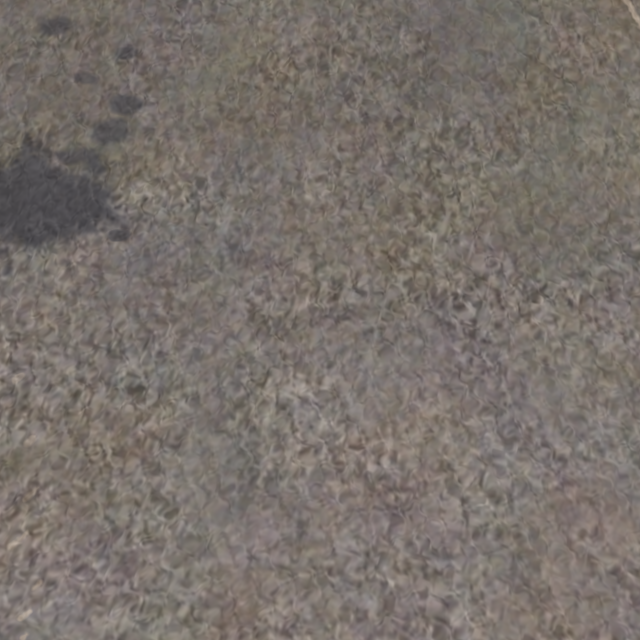
This texture is drawn by a Shadertoy shader. Its source:

```glsl
// Worn grey-brown asphalt seen at a slight tilt: two layers of warped value noise
// form the grit, broad noise varies its tint and contrast, and soft dark stains
// and pale straw flecks lie along the edges.

const vec3 FAR_COLOR   = vec3(0.452, 0.424, 0.395);
const vec3 NEAR_COLOR  = vec3(0.502, 0.467, 0.445);
const vec3 STAIN_COLOR = vec3(0.285, 0.280, 0.298);
const vec3 STRAW_COLOR = vec3(0.690, 0.630, 0.570);
const vec3 WARM_SHIFT  = vec3(0.012, 0.004, -0.016);
const vec3 GREEN_SHIFT = vec3(-0.009, 0.008, -0.004);

const float TILT = 0.42;            // how much the grit shrinks towards the top
const float COARSE_GRIT = 84.0;     // grains per canvas height
const float FINE_GRIT = 158.0;
const float GRIT_CONTRAST = 0.225;
const vec2 STAIN_CENTER = vec2(0.035, 0.695);
const vec2 STAIN_RADIUS = vec2(0.120, 0.088);
const int SPOT_COUNT = 9;
const int STRAW_COUNT = 7;

float hash(vec2 p) {
    vec3 q = fract(vec3(p.xyx) * 0.1031);
    q += dot(q, q.yzx + 33.33);
    return fract((q.x + q.y) * q.z);
}

float noise(vec2 p) {
    vec2 cell = floor(p), f = fract(p);
    f = f * f * (3.0 - 2.0 * f);
    float low = mix(hash(cell), hash(cell + vec2(1, 0)), f.x);
    float high = mix(hash(cell + vec2(0, 1)), hash(cell + vec2(1, 1)), f.x);
    return mix(low, high, f.y);
}

// Noise centred on zero with two octaves
float cloud(vec2 p) {
    return 0.65 * noise(p) + 0.35 * noise(p * 2.1 + 17.3) - 0.5;
}

// Irregular slanted grains, centred on zero
float grit(vec2 p) {
    vec2 slanted = mat2(0.92, 0.32, -0.28, 0.78) * p + 200.0;
    vec2 warp = vec2(noise(slanted * COARSE_GRIT * 0.8 + 31.0),
                     noise(slanted * COARSE_GRIT * 0.8 + 67.0)) - 0.5;
    float coarse = noise(slanted * COARSE_GRIT + 1.3 * warp) - 0.5;
    float fine = noise(slanted.yx * FINE_GRIT + 1.6 * warp) - 0.5;
    return 0.65 * coarse + 0.58 * fine;
}

// Soft ellipse with a ragged rim
float blot(vec2 p, vec2 center, vec2 radius, float ragged) {
    float d = length((p - center) / radius) - 1.0 + ragged;
    return 1.0 - smoothstep(-0.35, 0.3, d);
}

float stains(vec2 p) {
    float ragged = 1.1 * cloud(p * 20.0 + 5.0) + 0.5 * cloud(p * 75.0);
    float mask = 0.88 * blot(p, STAIN_CENTER, STAIN_RADIUS, ragged);
    for (int i = 0; i < SPOT_COUNT; i++) {
        float id = float(i);
        float x = 0.25 * hash(vec2(id, 3.0));
        float y = mix(0.61, 0.98, (id + 0.5) / float(SPOT_COUNT));
        float size = mix(0.014, 0.034, hash(vec2(id, 8.0)));
        float depth = mix(0.4, 0.75, hash(vec2(id, 12.0)));
        mask = max(mask, depth * blot(p, vec2(x, y), size * vec2(1.0, 0.55), ragged));
    }
    return mask;
}

float segment(vec2 p, vec2 a, vec2 b) {
    vec2 pa = p - a, ba = b - a;
    return length(pa - ba * clamp(dot(pa, ba) / dot(ba, ba), 0.0, 1.0));
}

// Short pale stalks low on the left, plus one in the upper right corner
float straw(vec2 p) {
    float ragged = 0.008 * cloud(p * 85.0);
    float corner = segment(p, vec2(0.975, 1.005), vec2(1.01, 0.945));
    float mask = 0.8 * (1.0 - smoothstep(0.002, 0.008, corner + ragged));
    for (int i = 0; i < STRAW_COUNT; i++) {
        float id = float(i);
        float h = hash(vec2(id, 21.0));
        float y = 0.48 * pow((id + 0.3) / float(STRAW_COUNT), 1.6);
        vec2 start = vec2(0.075 * h * (1.0 - y), y);
        vec2 along = mix(0.008, 0.035, hash(vec2(id, 34.0))) * vec2(0.75, 0.65);
        float d = segment(p, start, start + along) + ragged;
        mask = max(mask, mix(0.75, 0.4, y * 2.0) * (1.0 - smoothstep(0.001, 0.007, d)));
    }
    return mask;
}

void mainImage(out vec4 fragColor, in vec2 fragCoord) {
    vec2 uv = fragCoord / iResolution.y;
    vec2 ground = vec2((uv.x - 0.5) * (1.0 + TILT * uv.y),
                       uv.y + 0.5 * TILT * uv.y * uv.y);

    // Broad colour drift
    vec3 color = mix(NEAR_COLOR, FAR_COLOR, smoothstep(0.0, 1.0, uv.y));
    color += 0.055 * cloud(ground * 7.0 + 40.0) + 0.035 * cloud(ground * 24.0 + 90.0);
    color += WARM_SHIFT * 2.4 * (cloud(ground * 6.0 + 60.0) + cloud(ground * 48.0 + 10.0));
    color += GREEN_SHIFT * 2.0 * (cloud(ground * 9.0 + 25.0) + cloud(ground * 55.0 + 70.0));

    // Grit, stronger in some patches and calmer in the distance
    float strength = 1.0 + 1.1 * cloud(ground * 10.0 + 130.0) - 0.25 * smoothstep(0.5, 1.0, uv.y);
    float grain = GRIT_CONTRAST * strength * grit(ground);
    color += grain * vec3(1.0, 0.98, 0.95);

    // Stains and debris
    color = mix(color, STAIN_COLOR + 0.4 * grain, stains(uv));
    color = mix(color, STRAW_COLOR + grain, straw(uv));
    fragColor = vec4(color, 1.0);
}
```
